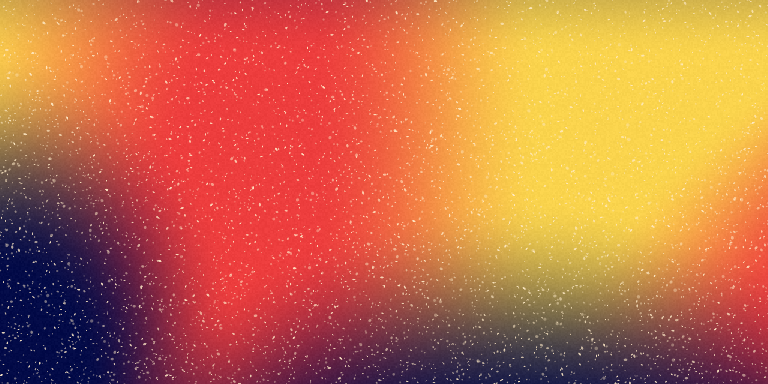
This background is drawn by a Shadertoy shader. Its source:

```glsl
const vec3 RED = vec3(0.93, 0.24, 0.24);
const vec3 YELLOW = vec3(0.98, 0.83, 0.30);
const vec3 NAVY = vec3(0.01, 0.04, 0.28);
const vec3 CREAM = vec3(1.0, 0.92, 0.78);

vec3 hash32(vec2 cell) {
    vec3 h = fract(cell.xyx * vec3(0.1031, 0.1030, 0.0973));
    h += dot(h, h.yxz + 33.33);
    return fract((h.xxy + h.yzz) * h.zyx);
}

mat2 rotation(float angle) {
    float c = cos(angle), s = sin(angle);
    return mat2(c, s, -s, c);
}

// Red at 0, orange halfway, yellow at 1
float warmth(vec2 p) {
    float leftGlow = 1.0 - smoothstep(-0.12, 0.22 + 0.4 * p.y, p.x);
    float rightEdge = 1.66 + 0.3 * p.y + 0.65 * p.y * p.y;
    float rightGlow = smoothstep(0.8, 1.42, p.x)
                    * (1.0 - smoothstep(-0.3, 0.3, p.x - rightEdge));
    return max(leftGlow, rightGlow);
}

// Navy corner, bottom bank and a faint upper vignette
float shade(vec2 p) {
    float corner = 1.0 - smoothstep(0.5, 1.5, length(p / vec2(0.43, 0.58)));
    float bankHeight = 0.19 - 0.4 * (p.x - 1.35) * (p.x - 1.35);
    float bank = 1.0 - smoothstep(-0.3, 0.3, p.y - bankHeight);
    float top = 0.25 * smoothstep(0.85, 1.1, p.y);
    return 1.0 - (1.0 - corner) * (1.0 - bank) * (1.0 - top);
}

// One jittered, randomly stretched fleck per chosen cell
float flecks(vec2 p, float scale, float seed) {
    vec2 q = rotation(seed) * p * scale;
    vec2 cell = floor(q) + 200.0 + 37.0 * seed;
    vec3 place = hash32(cell);
    vec3 form = hash32(cell + 71.7);
    vec2 d = fract(q) - 0.5 - 0.3 * (place.xy - 0.5);
    d = rotation(6.283 * form.x) * d * vec2(1.0, 1.0 + form.y);
    float radius = mix(0.12, 0.28, form.z);
    float pixel = scale / iResolution.y;
    float cover = clamp((radius - length(d)) / pixel + 0.5, 0.0, 1.0);
    float present = step(place.z, mix(0.16, 0.10, p.y));
    return cover * present * mix(0.35, 0.95, form.y);
}

void mainImage(out vec4 fragColor, in vec2 fragCoord) {
    vec2 p = fragCoord / iResolution.xy * vec2(2.0, 1.0);

    // Smooth colour field
    vec3 color = mix(RED, YELLOW, warmth(p));
    color = mix(color, NAVY, shade(p));

    // Fine grain
    color += 0.03 * (hash32(floor(p * 256.0)).x - 0.5);

    // Flecks from coarse to fine
    for (int i = 0; i < 3; i++) {
        float layer = float(i);
        color = mix(color, CREAM, flecks(p, 60.0 + 25.0 * layer, 0.4 + 0.7 * layer));
    }

    fragColor = vec4(clamp(color, 0.0, 1.0), 1.0);
}
```
